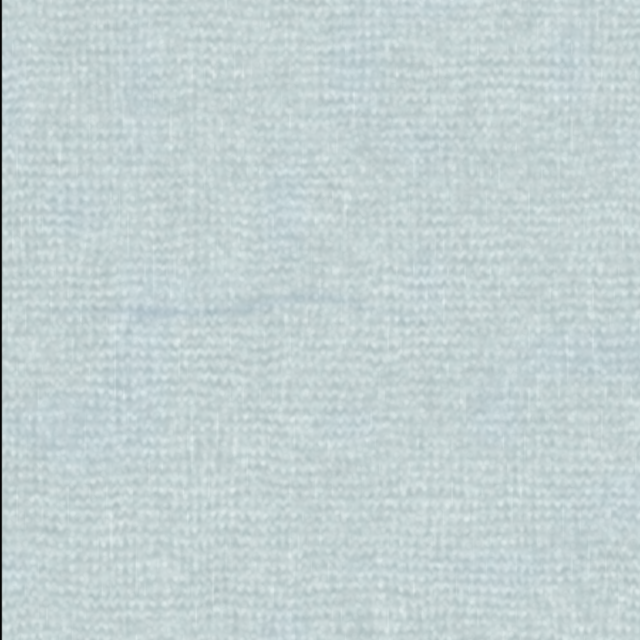
Give the GLSL for this texture, as a WebGL 2 fragment shader.

```glsl
#version 300 es
precision highp float;
// Pale blue-grey woven cloth with wavy rows, fine fibres, a faint crease and a dark left edge.

uniform vec2 u_resolution;
out vec4 fragColor;

const float TAU = 6.28318;
const vec3 CLOTH_MEAN = vec3(0.766, 0.822, 0.825);
const vec3 STAIN_TINT = vec3(-0.012, -0.004, 0.016);
const vec3 EDGE_COLOR = vec3(0.01);
const vec2 THREADS = vec2(64.0, 52.0);   // columns and rows across the canvas
const float ROW_CONTRAST = 0.024;
const float COLUMN_CONTRAST = 0.011;
const float STITCH_CONTRAST = 0.050;
const float FIBRE_CONTRAST = 0.040;
const float MOTTLE_CONTRAST = 0.008;
const float CREASE_DEPTH = 0.035;
const float EDGE_WIDTH = 0.003;

vec2 hash2(vec2 p) {
    vec3 q = fract(p.xyx * vec3(0.1031, 0.1030, 0.0973));
    q += dot(q, q.yzx + 33.33);
    return fract((q.xx + q.yz) * q.zy);
}

// Smooth lattice noise, 0 to 1
float valueNoise(vec2 p) {
    vec2 cell = floor(p);
    vec2 f = fract(p);
    f = f * f * (3.0 - 2.0 * f);
    float low = mix(hash2(cell).x, hash2(cell + vec2(1.0, 0.0)).x, f.x);
    float high = mix(hash2(cell + vec2(0.0, 1.0)).x, hash2(cell + 1.0).x, f.x);
    return mix(low, high, f.y);
}

// Soft bright blobs, one scattered in each cell
float cellularSpots(vec2 p) {
    vec2 cell = floor(p);
    float nearest = 1.0;
    for (int y = -1; y <= 1; y++) {
        for (int x = -1; x <= 1; x++) {
            vec2 id = cell + vec2(x, y);
            nearest = min(nearest, length(id + hash2(id) - p));
        }
    }
    return 1.0 - smoothstep(0.0, 0.8, nearest);
}

// Broad layered sines, about -1 to 1
float mottle(vec2 p) {
    float sum = 0.0;
    float weight = 0.5;
    for (int i = 0; i < 4; i++) {
        sum += weight * sin(p.x + 1.7 * sin(p.y * 0.8)) * cos(p.y + 1.3 * sin(p.x * 0.7));
        p = mat2(0.8, 0.6, -0.6, 0.8) * p * 1.8 + 2.3;
        weight *= 0.7;
    }
    return sum;
}

// Rows and columns of the weave, bent by uneven thread tension
float weave(vec2 uv) {
    vec2 bend = vec2(valueNoise(uv * vec2(14.0, 9.0)), valueNoise(uv * vec2(20.0, 16.0) + 40.0)) - 0.5;
    vec2 p = uv * THREADS + bend * vec2(1.1, 0.7);
    float columnWave = sin(TAU * p.x);
    p.y += 0.11 * columnWave;
    float rowWave = sin(TAU * p.y);
    float rowStrength = 0.45 + 0.9 * valueNoise(uv * vec2(12.0, 18.0) + 9.0);
    float columnStrength = 0.2 + 1.5 * valueNoise(uv * vec2(16.0, 8.0) + 71.0);
    float stitch = valueNoise(p * vec2(1.1, 1.6) + 17.0) - 0.5;
    return ROW_CONTRAST * rowStrength * rowWave
         + COLUMN_CONTRAST * columnStrength * columnWave
         + STITCH_CONTRAST * stitch;
}

// Fine grain, with a few pale upright threads
float fibres(vec2 uv) {
    float grain = valueNoise(uv * vec2(190.0, 170.0)) - 0.5;
    float slub = valueNoise(uv * vec2(150.0, 26.0) + 5.0);
    float glint = cellularSpots(uv * THREADS * vec2(1.0, 1.2));
    return FIBRE_CONTRAST * grain
         + 0.035 * smoothstep(0.78, 1.0, slub)
         + 0.03 * (smoothstep(0.55, 1.0, glint) - 0.12);
}

// Thin dark fold that wanders across the middle
float crease(vec2 uv) {
    float path = 0.512 + 0.024 * exp(-pow((uv.x - 0.49) / 0.09, 2.0))
               - 0.012 * smoothstep(0.52, 0.66, uv.x);
    float reach = smoothstep(0.04, 0.16, uv.x) * (1.0 - smoothstep(0.52, 0.74, uv.x));
    float wear = 0.5 + 0.8 * valueNoise(uv * vec2(22.0, 10.0) + 31.0);
    return reach * wear * exp(-pow((uv.y - path) / 0.011, 2.0));
}

void main() {
    vec2 uv = gl_FragCoord.xy / u_resolution;
    float fold = crease(uv);
    float shade = weave(uv) + fibres(uv)
                + MOTTLE_CONTRAST * mottle(uv * 9.0)
                - CREASE_DEPTH * fold;

    // Slight drift of hue, cooler in stained patches and along the fold
    float stain = smoothstep(0.62, 0.95, valueNoise(uv * 9.0 + 53.0));
    vec3 color = CLOTH_MEAN + shade * vec3(1.08, 1.0, 0.98);
    color += STAIN_TINT * (0.6 * stain + 0.7 * fold);
    color.r += 0.014 * (valueNoise(uv * 60.0 + 87.0) - 0.5);

    float pixel = 1.0 / u_resolution.x;
    float cloth = smoothstep(EDGE_WIDTH - pixel, EDGE_WIDTH + pixel, uv.x);
    fragColor = vec4(mix(EDGE_COLOR, color, cloth), 1.0);
}
```
